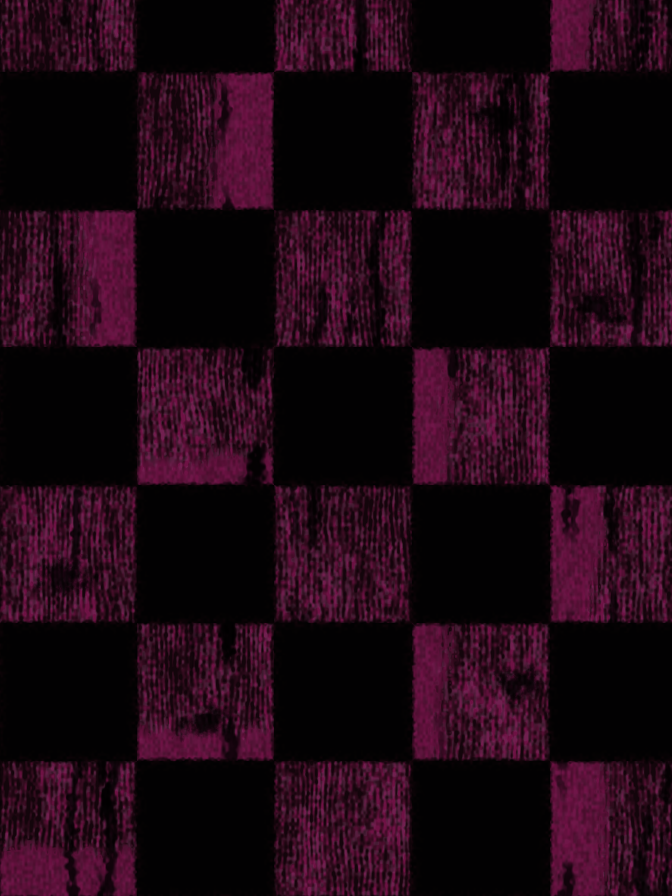
This pattern is drawn by a Shadertoy shader. Its source:

```glsl
// Checkerboard of black squares and worn magenta wood-grain squares.

const float CELL_SIZE = 0.1537;               // side, in canvas heights
const vec2 BOARD_SHIFT = vec2(0.0013, 0.0026);
const float GRAIN_LINES = 24.0;               // grain lines per square

const vec3 BLACK = vec3(0.006, 0.005, 0.006);
const vec3 DARK_WOOD = vec3(0.075, 0.018, 0.042);
const vec3 MID_WOOD = vec3(0.215, 0.046, 0.126);
const vec3 BRIGHT_WOOD = vec3(0.43, 0.070, 0.268);
const vec3 DUST = vec3(0.015, 0.055, 0.045);

float hash(vec2 p) {
    vec3 h = fract(p.xyx * 0.1031);
    h += dot(h, h.yzx + 33.33);
    return fract((h.x + h.y) * h.z);
}

float noise(vec2 p) {
    vec2 i = floor(p), f = fract(p);
    f = f * f * (3.0 - 2.0 * f);
    return mix(mix(hash(i), hash(i + vec2(1, 0)), f.x),
               mix(hash(i + vec2(0, 1)), hash(i + vec2(1, 1)), f.x), f.y);
}

float fbm(vec2 p) {
    float sum = 0.0, weight = 0.53;
    for (int i = 0; i < 4; i++) {
        sum += weight * noise(p);
        p = p * 2.03 + 17.3;
        weight *= 0.5;
    }
    return sum;
}

float cellRandom(vec2 cell, float salt) {
    return hash(cell * 7.0 + salt * 13.7 + 41.0);
}

// Vertical grain lines broken by fibres and flecks
float grain(vec2 p, vec2 q, float streak, float fleck, float pixel) {
    float bend = noise(q * vec2(3.0, 1.6)) + 0.25 * noise(q * vec2(9.0, 8.0));
    float line = cos(6.2832 * (GRAIN_LINES * p.x + 1.8 * bend));
    float fade = 1.0 - smoothstep(0.3, 0.7, pixel * GRAIN_LINES);
    float strength = 0.08 + 0.2 * noise(q * vec2(6.0, 5.0) + 31.0);
    float fibre = noise(q * vec2(38.0, 9.0));
    return 0.46 + strength * line * fade + 0.50 * (fibre - 0.5)
         + 0.65 * (fleck - 0.5) + 0.85 * (streak - 0.5);
}

// Smooth painted strip along one side of some squares
float paintedStrip(vec2 p, vec2 cell, float streak, float fleck) {
    float along = cellRandom(cell, 1.0) > 0.7 ? p.y : p.x;
    along = cellRandom(cell, 2.0) > 0.6 ? 1.0 - along : along;
    float width = mix(0.2, 0.42, cellRandom(cell, 3.0));
    float ragged = 0.3 * (streak - 0.5) + 0.12 * (fleck - 0.5);
    float strip = 1.0 - smoothstep(-0.04, 0.04, along - width + ragged);
    return strip * step(cellRandom(cell, 4.0), 0.36);
}

// Long dark split running down the wood
float crack(vec2 p, vec2 q, float center, float maxWidth) {
    float wobble = 0.09 * (noise(vec2(center * 91.0, q.y * 3.0)) - 0.5);
    float width = maxWidth * smoothstep(0.25, 0.7, noise(vec2(center * 53.0, q.y * 2.2)));
    float ragged = 0.06 * (noise(q * vec2(34.0, 24.0)) - 0.5);
    float d = abs(p.x - center - wobble) + ragged;
    return (1.0 - smoothstep(width * 0.4, width + 0.03, d)) * smoothstep(0.0, 0.02, width);
}

// Dark smudged knot
float knot(vec2 p, vec2 q, vec2 cell) {
    vec2 center = 0.15 + 0.7 * vec2(cellRandom(cell, 5.0), cellRandom(cell, 6.0));
    float d = length((p - center) * vec2(5.0, 8.0)) + 2.0 * (fbm(q * 14.0) - 0.5);
    return (1.0 - smoothstep(0.3, 1.2, d)) * step(cellRandom(cell, 7.0), 0.45);
}

vec3 woodColor(vec2 p, vec2 cell, float pixel) {
    vec2 q = p + 60.0 * vec2(cellRandom(cell, 8.0), cellRandom(cell, 9.0));
    float streak = fbm(q * vec2(6.0, 1.6));
    float fleck = noise(q * vec2(52.0, 36.0));
    float tone = grain(p, q, streak, fleck, pixel);
    float strip = paintedStrip(p, cell, streak, fleck);
    tone = mix(tone, 0.86 + 0.25 * (fleck - 0.5), 0.85 * strip);

    vec3 color = mix(DARK_WOOD, MID_WOOD, clamp((tone - 0.08) / 0.4, 0.0, 1.0));
    color = mix(color, BRIGHT_WOOD, clamp((tone - 0.48) / 0.47, 0.0, 1.0));
    float dusty = smoothstep(0.4, 0.7, noise(q * vec2(44.0, 30.0) + 9.0));
    color += DUST * dusty * smoothstep(0.25, 0.55, tone) * (1.0 - 0.7 * strip);

    // Splits and knots darken the finished wood
    float shade = 1.0 - 0.8 * knot(p, q, cell);
    for (int i = 0; i < 3; i++) {
        float center = mix(0.08, 0.92, cellRandom(cell, 10.0 + float(i)));
        float width = 0.05 * cellRandom(cell, 20.0 + float(i));
        shade *= 1.0 - 0.8 * crack(p, q, center, width);
    }
    return color * shade;
}

void mainImage(out vec4 fragColor, in vec2 fragCoord) {
    vec2 board = (fragCoord / iResolution.y + BOARD_SHIFT) / CELL_SIZE;
    float pixel = 1.0 / (iResolution.y * CELL_SIZE);
    vec2 cell = floor(board), p = fract(board);

    // Distance to the square's border, used only on wood squares
    vec2 inset = min(p, 1.0 - p);
    float edge = min(inset.x, inset.y);
    float isWood = 1.0 - mod(cell.x + cell.y, 2.0);
    float chips = 0.022 * noise(board * 47.0);
    float cover = smoothstep(-0.012 - pixel, 0.012 + pixel, edge - chips) * isWood;

    // Faint speckled bleed around the wood
    float speck = noise(board * 44.0);
    vec3 color = BLACK + vec3(0.09, 0.015, 0.04) * speck * speck * exp(-edge * 32.0);
    color = mix(color, woodColor(p, cell, pixel), cover);
    fragColor = vec4(color, 1.0);
}
```
